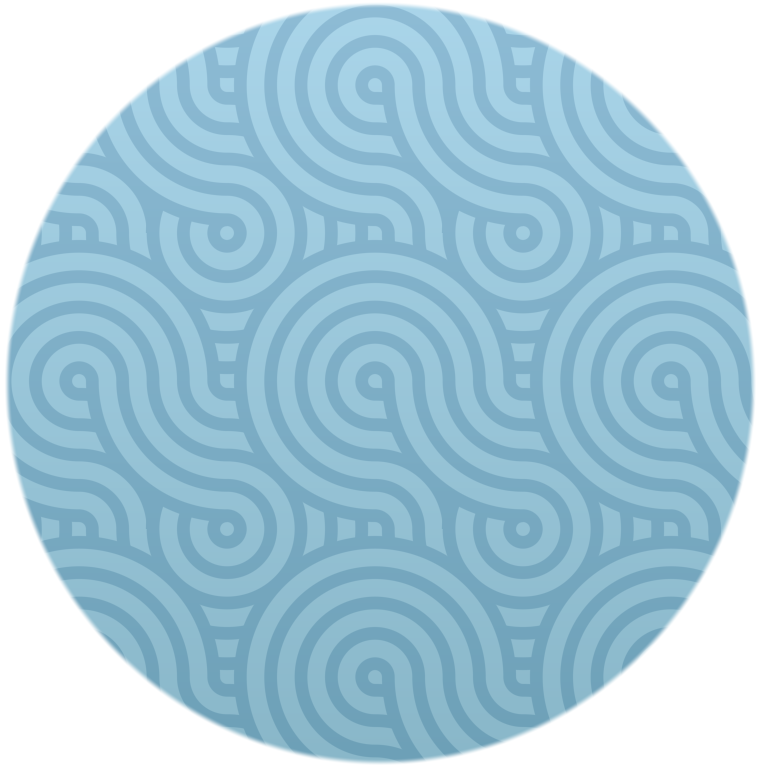
A WebGL 2 fragment shader for this pattern:

```glsl
#version 300 es
precision highp float;
// Interlaced swirls of concentric bands in a soft-edged, vertically shaded blue disc.

#define HALF_CELL 0.1927                  // half a repeat, in canvas heights
#define SWIRL_ORIGIN vec2(0.4883, 0.5039) // centre of one large swirl
#define BAND_PITCH 0.2051                 // band spacing, in half cells
#define GROOVE 0.043                      // half width of a dark groove
#define LARGE_RADIUS 0.953
#define SMALL_RADIUS 0.548
#define DISC_RADII vec2(0.4855, 0.4930)
#define EDGE_BLUR 0.0045

uniform vec2 u_resolution;
out vec4 outColor;

// 1 on a light band, 0 in a groove, at distance r from a centre
float bands(float r, float aa) {
    float toGroove = abs(mod(r - 0.5 + 0.5 * BAND_PITCH, BAND_PITCH) - 0.5 * BAND_PITCH);
    return smoothstep(GROOVE - aa, GROOVE + aa, toGroove);
}

// Lays a banded disc with a dark rim over what lies beneath
float overlay(float under, float r, float radius, float aa) {
    float over = bands(min(r, radius - GROOVE), aa);
    return mix(over, under, smoothstep(radius - aa, radius + aa, r));
}

// The repeat: large swirl at 0, small swirls at the corners, y pointing down
float swirls(vec2 c, float aa) {
    float smallDist = length(1.0 - abs(c));
    if (min(c.x, c.y) > 0.0) {
        // Lower right: the large swirl unwinds into the small one
        float shade = bands(length(c - vec2(0.0, 1.0)), aa);
        shade = overlay(shade, smallDist, SMALL_RADIUS, aa);
        return overlay(shade, length(c - vec2(1.0, 0.0)), LARGE_RADIUS, aa);
    }
    return overlay(bands(smallDist, aa), length(c), LARGE_RADIUS, aa);
}

void main() {
    vec2 p = gl_FragCoord.xy / u_resolution.y;
    float aa = 0.75 / (u_resolution.y * HALF_CELL);

    // Repeat cell
    vec2 q = (p - SWIRL_ORIGIN) / HALF_CELL * vec2(1.0, -1.0);
    float band = swirls(mod(q + 1.0, 2.0) - 1.0, aa);

    // Vertical shading
    vec3 groove = mix(vec3(0.425, 0.625, 0.715), vec3(0.555, 0.735, 0.835), p.y);
    vec3 ridge = mix(vec3(0.535, 0.715, 0.785), vec3(0.665, 0.835, 0.915), p.y);
    vec3 color = mix(groove, ridge, band);

    // Soft-edged disc on white
    vec2 d = p - vec2(0.5 * u_resolution.x / u_resolution.y + 0.0005, 0.5005);
    float edge = (length(d / DISC_RADII) - 1.0) * DISC_RADII.x;
    float outside = smoothstep(-EDGE_BLUR, EDGE_BLUR, edge);
    outColor = vec4(mix(color, vec3(1.0), outside), 1.0);
}
```
